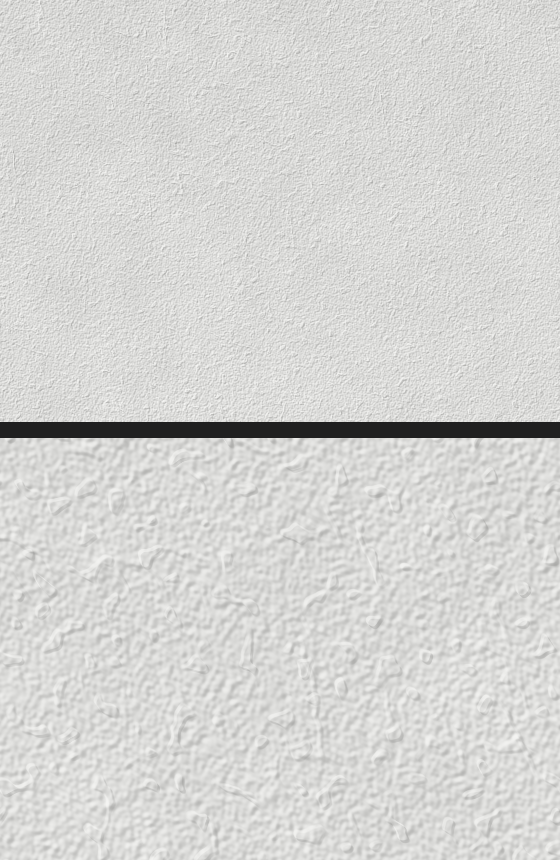
Top: the whole. Bottom: its middle third, enlarged.
This texture is drawn by a Shadertoy shader. Its source:

```glsl
vec2 hash22(vec2 p) {
    vec3 q = fract(p.xyx * vec3(0.1031, 0.1030, 0.0973));
    q += dot(q, q.yzx + 33.33);
    return fract((q.xx + q.yz) * q.zy);
}

float cornerSlope(vec2 cell, vec2 offset) {
    return dot(hash22(cell + 57.0) * 2.0 - 1.0, offset);
}

// Gradient noise, centred on zero
float noise(vec2 p) {
    vec2 i = floor(p), f = fract(p);
    vec2 u = f * f * f * (f * (f * 6.0 - 15.0) + 10.0);
    vec2 x = vec2(1, 0), y = vec2(0, 1);
    return mix(mix(cornerSlope(i, f), cornerSlope(i + x, f - x), u.x),
               mix(cornerSlope(i + y, f - y), cornerSlope(i + 1.0, f - 1.0), u.x), u.y);
}

mat2 rotate(float angle) {
    float c = cos(angle), s = sin(angle);
    return mat2(c, s, -s, c);
}

// Thin, slightly bowed scratches, mostly leaning up to the right
float scratches(vec2 p) {
    float height = 0.0;
    for (int i = 0; i < 60; i++) {
        vec2 seed = vec2(float(i) * 3.7, 11.0);
        vec2 shape = hash22(seed + 5.0);
        vec2 q = (p - hash22(seed) * vec2(1.33, 1.0)) * rotate(-mix(0.3, 1.9, shape.x));
        float len = mix(0.015, 0.085, shape.y * shape.y);
        float bow = (hash22(seed + 9.0).x - 0.5) * 4.0;
        q.y += bow * q.x * q.x + 0.004 * noise(q.xx * 45.0 + seed);
        float fade = 1.0 - smoothstep(len * 0.6, len, abs(q.x));
        height += fade * (1.0 - smoothstep(0.0004, 0.0028, abs(q.y)));
    }
    return height;
}

// Plaster relief: grain, lumps, sharp-edged flakes, wrinkles, fibres and scratches
float relief(vec2 p) {
    vec2 warped = p + 0.008 * vec2(noise(p * 45.0), noise(p * 45.0 + 80.0));
    float patches = smoothstep(-0.2, 0.35, noise(p * 4.5 + 13.0) + 0.3 * (p.y - p.x * 0.6 - 0.2));

    float grain = 0.105 * noise(rotate(0.5) * p * 215.0 + 300.0)
                + 0.075 * noise(rotate(1.9) * p * 140.0 + 700.0);
    float lumps = 0.075 * noise(rotate(1.1) * warped * 86.0 + 200.0);

    float flakeField = noise(rotate(0.3) * warped * 62.0 + 400.0) + 0.12 * noise(p * 130.0);
    float flakes = 0.075 * smoothstep(0.21, 0.31, flakeField);

    float crease = noise(rotate(0.8) * warped * vec2(20.0, 34.0) + 150.0);
    float broken = smoothstep(0.06, 0.22, noise(p * 17.0 + 70.0));
    float wrinkles = (1.0 - smoothstep(0.01, 0.085, abs(crease))) * broken * mix(0.035, 0.10, patches);

    float fibres = 0.05 * noise(p * vec2(120.0, 14.0) + 500.0) * smoothstep(0.0, 0.3, noise(p * 3.0 + 31.0));
    return grain + lumps + flakes + wrinkles + fibres + 0.055 * scratches(p);
}

void mainImage(out vec4 fragColor, in vec2 fragCoord) {
    vec2 p = fragCoord / iResolution.y;

    // Raking light from the upper left
    vec2 towardLight = vec2(-0.0010, 0.0011);
    float slope = relief(p - towardLight) - relief(p + towardLight);

    // Shadows fall deeper than highlights rise
    float shade = slope > 0.0 ? 0.10 * tanh(slope * 11.0) : 0.22 * tanh(slope * 6.2);
    float stain = 0.022 * noise(p * 5.0 + 40.0) + 0.022 * noise(p * 14.0 + 90.0) - 0.016 * (p.y - 0.5);
    float tone = 0.853 + shade + stain;

    fragColor = vec4(vec3(tone, tone, tone - 0.008), 1.0);
}
```
